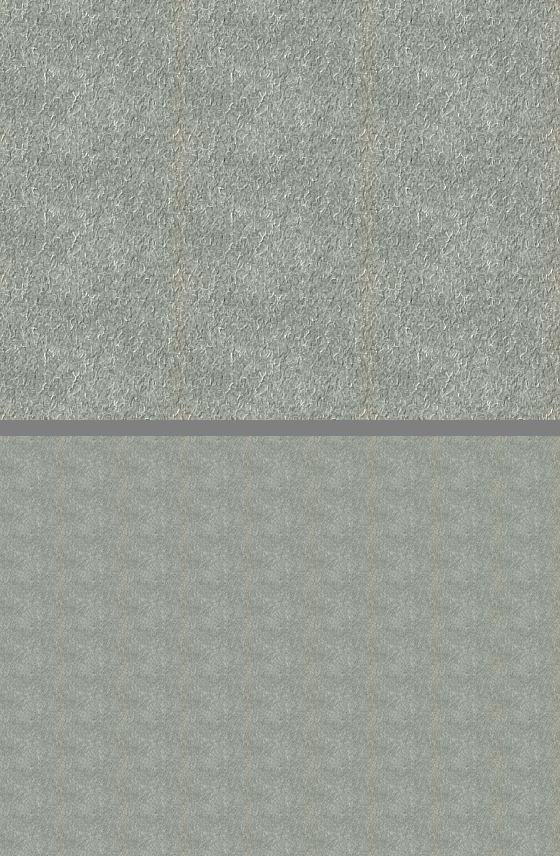
Top: one tile. Bottom: repeated 3 by 3.
Give the GLSL for this texture, as a WebGL 2 fragment shader.

```glsl
#version 300 es
precision highp float;
// Grey felt of fine tangled fibres, repeated in panels with a faint warm stain at their edges.

uniform vec2 u_resolution;
out vec4 fragColor;

const vec2 REPEATS = vec2(3.0);             // panels across and down
const vec2 FIBRE_CELLS = vec2(40.0, 30.0);  // fibre grid in one panel
const int FIBRES_PER_CELL = 4;
const float HALF_LENGTH = 0.7;              // fibre sizes in cells
const float HALF_WIDTH = 0.135;
const float MAX_BEND = 0.8;
const float LEAN = 1.8;                     // mean fibre angle, radians
const float LEAN_SPREAD = 2.2;
const vec2 SHADOW_OFFSET = vec2(0.20, -0.16);
const float SHADOW = 0.6;
const float FIBRE_CONTRAST = 0.15;
const float MOTTLE = 0.07;
const float GRAIN = 0.15;
const float STAIN_X = 0.965;                // stain centre within a panel
const float STAIN_Y = 0.04;
const vec3 FELT = vec3(0.594, 0.616, 0.586);
const vec3 STAIN_TINT = vec3(0.026, -0.004, -0.032);

// Integer mixing hash: three values from 0 to 1
vec3 hash3(vec2 cell, int seed) {
    uvec3 v = uvec3(uint(cell.x), uint(cell.y), uint(seed));
    v = v * 1664525u + 1013904223u;
    v.x += v.y * v.z; v.y += v.z * v.x; v.z += v.x * v.y;
    v ^= v >> 16u;
    v.x += v.y * v.z; v.y += v.z * v.x; v.z += v.x * v.y;
    return vec3(v >> 8u) / 16777216.0;
}

// Value noise that wraps at the panel edges
float wrapNoise(vec2 p, vec2 cells, int seed) {
    vec2 g = p * cells;
    vec2 i = floor(g);
    vec2 f = fract(g);
    f = f * f * (3.0 - 2.0 * f);
    vec2 a = mod(i, cells);
    vec2 b = mod(i + 1.0, cells);
    float low = mix(hash3(a, seed).x, hash3(vec2(b.x, a.y), seed).x, f.x);
    float high = mix(hash3(vec2(a.x, b.y), seed).x, hash3(b, seed).x, f.x);
    return mix(low, high, f.y);
}

// Soft profile of a bent strand lying along the x axis
float strand(vec2 p, float halfLength, float bend) {
    float across = p.y - bend * (p.x * p.x - 0.12);
    across /= sqrt(1.0 + 4.0 * bend * bend * p.x * p.x);
    float beyond = max(abs(p.x) - halfLength, 0.0);
    return exp(-(across * across + beyond * beyond) / (HALF_WIDTH * HALF_WIDTH));
}

// Light and dark strands, each with a weaker opposite edge beside it
float fibres(vec2 p) {
    vec2 g = p * FIBRE_CELLS;
    vec2 home = floor(g);
    float tone = 0.0;
    for (int y = -1; y <= 1; y++)
    for (int x = -1; x <= 1; x++) {
        vec2 cell = home + vec2(x, y);
        vec2 id = mod(cell, FIBRE_CELLS);
        for (int k = 0; k < FIBRES_PER_CELL; k++) {
            vec3 place = hash3(id, 2 * k + 1);
            vec3 look = hash3(id, 2 * k + 2);
            float angle = LEAN + (place.z - 0.5) * LEAN_SPREAD;
            float c = cos(angle);
            float s = sin(angle);
            mat2 turn = mat2(c, -s, s, c);
            vec2 d = g - cell - place.xy;
            float size = HALF_LENGTH * mix(0.5, 1.0, look.x);
            float bend = (look.y * 2.0 - 1.0) * MAX_BEND;
            float light = mix(-0.8, 1.0, look.z) + 0.8 * smoothstep(0.975, 1.0, look.z);
            float lit = strand(turn * d, size, bend);
            float shade = strand(turn * (d - SHADOW_OFFSET), size, bend);
            tone += light * (lit - SHADOW * shade);
        }
    }
    return tone;
}

// Warm discoloration down the right edge, spreading along the bottom
float stain(vec2 p) {
    vec2 d = abs(fract(p - vec2(STAIN_X, STAIN_Y) + 0.5) - 0.5);
    float side = exp(-pow(d.x / 0.045, 2.0));
    float foot = exp(-pow(d.y / 0.06, 2.0)) * exp(-pow(d.x / 0.16, 2.0));
    float patchy = mix(0.5, 1.2, wrapNoise(p, vec2(12.0, 9.0), 31));
    return (0.75 * side + 0.45 * foot) * patchy;
}

void main() {
    vec2 panel = fract(gl_FragCoord.xy / u_resolution * REPEATS);

    // Fibre relief, broad mottling and fine grain
    float tone = FIBRE_CONTRAST * fibres(panel);
    float broad = 0.5 * wrapNoise(panel, vec2(5.0, 4.0), 21)
                + 0.5 * wrapNoise(panel, vec2(16.0, 12.0), 22);
    tone += MOTTLE * (broad - 0.5);
    tone += GRAIN * (wrapNoise(panel, vec2(120.0, 90.0), 23) - 0.5);

    vec3 colour = FELT + tone + STAIN_TINT * stain(panel);
    fragColor = vec4(clamp(colour, 0.0, 1.0), 1.0);
}
```
